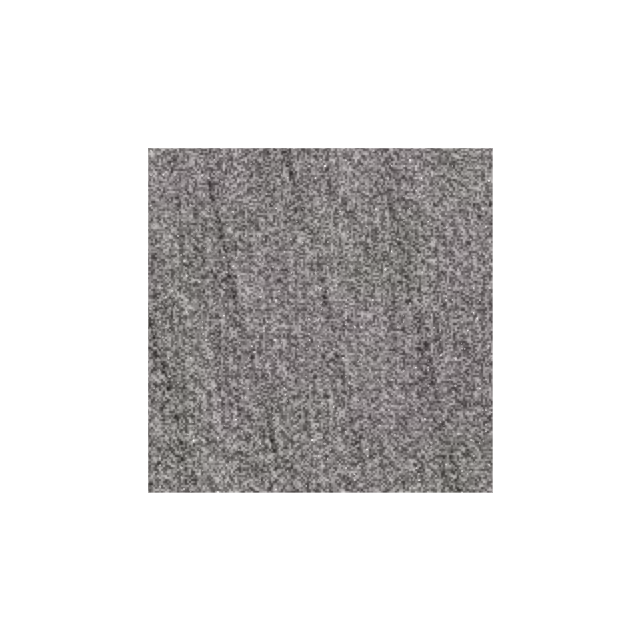
Reproduce this texture procedurally as a three.js fragment shader.

```glsl
// Square slab of grey, fine-grained sandstone with slanted dark veins on white.
#define SLAB_CENTER vec2(0.5007, 0.4993)
#define SLAB_HALF 0.269
#define EDGE 0.0008
#define STONE vec3(0.508, 0.490, 0.488)
#define GRAIN_CELLS 320.0
#define GRAIN_CONTRAST 0.40
#define FLECK_CELLS 210.0
#define FLECK_SHARE 0.045
#define SLANT 0.25
#define VEIN_COUNT 4
#define VEIN_WIDTH 0.006
#define VEIN_DEPTH 0.13

varying vec2 vUv;

float hash(vec2 p) {
  return fract(sin(dot(p, vec2(127.1, 311.7))) * 43758.5453);
}

// Value noise whose lattice wraps after the given number of cells.
float noise(vec2 p, vec2 period) {
  vec2 cell = floor(p);
  vec2 f = fract(p);
  f = f * f * (3.0 - 2.0 * f);
  vec2 a = mod(cell, period);
  vec2 b = mod(cell + 1.0, period);
  return mix(mix(hash(a), hash(vec2(b.x, a.y)), f.x),
             mix(hash(vec2(a.x, b.y)), hash(b), f.x), f.y);
}

// Noise centred on zero over the unit canvas.
float wrapNoise(vec2 uv, float cells) {
  return noise(uv * cells, vec2(cells)) - 0.5;
}

// Small pale crystals, one at most per cell.
float flecks(vec2 uv) {
  vec2 p = uv * FLECK_CELLS;
  vec2 cell = mod(floor(p), FLECK_CELLS);
  vec2 offset = 0.35 + 0.3 * vec2(hash(cell + 17.0), hash(cell + 43.0));
  float radius = mix(0.3, 0.6, hash(cell + 71.0));
  float dotMask = 1.0 - smoothstep(radius * 0.4, radius, length(fract(p) - offset));
  return dotMask * step(1.0 - FLECK_SHARE, hash(cell + 5.0)) * mix(0.4, 1.0, hash(cell + 29.0));
}

// Long faint streaks along the bedding; slab.x is measured across it.
float streaks(vec2 slab) {
  float fine = noise(slab * vec2(70.0, 7.0), vec2(128.0)) - 0.5;
  float broad = noise(slab * vec2(16.0, 2.0) + 9.0, vec2(64.0)) - 0.5;
  return 0.05 * fine + 0.06 * broad;
}

// Broken dark veins with a soft shadow beside each.
float veins(vec2 slab, float roughness) {
  float dark = 0.0;
  for (int i = 0; i < VEIN_COUNT; i++) {
    float id = float(i);
    float wobble = noise(vec2(slab.y * 5.0, id * 7.0 + 3.0), vec2(64.0)) - 0.5;
    float center = 0.13 + 0.26 * id + 0.028 * wobble + 0.012 * roughness;
    float d = slab.x - center;
    float presence = smoothstep(0.2, 0.7, noise(vec2(slab.y * 6.0, id * 5.0 + 31.0), vec2(64.0)));
    float strength = mix(0.35, 1.0, presence) * (id == 1.0 ? 1.0 : 0.75);
    float core = exp(-d * d / (VEIN_WIDTH * VEIN_WIDTH));
    float shadow = exp(-abs(d + 0.008) / 0.02);
    dark += strength * (core + 0.25 * shadow);
  }
  return dark;
}

void main() {
  // Slab coordinates, sheared so that the bedding runs straight up.
  vec2 fromCenter = vUv - SLAB_CENTER;
  vec2 slab = fromCenter / (2.0 * SLAB_HALF) + 0.5;
  slab.x += SLANT * slab.y;

  // Grain in two sizes, then bedding, veins and crystals.
  float grain = wrapNoise(vUv, GRAIN_CELLS);
  float clump = wrapNoise(vUv + 0.37, GRAIN_CELLS * 0.5);
  float shade = GRAIN_CONTRAST * (grain + 0.5 * clump);
  shade += streaks(slab);
  shade -= VEIN_DEPTH * veins(slab, clump);
  shade += 0.26 * flecks(vUv);

  // Slight drift between violet and green greys.
  float drift = wrapNoise(vUv, 14.0);
  vec3 stone = STONE + 0.01 + shade + drift * vec3(0.008, -0.012, 0.012);

  // White surround, which also lets the canvas tile.
  vec2 beyond = abs(fromCenter) - SLAB_HALF;
  float surround = smoothstep(-EDGE, EDGE, max(beyond.x, beyond.y));
  gl_FragColor = vec4(mix(clamp(stone, 0.0, 1.0), vec3(1.0), surround), 1.0);
}
```
